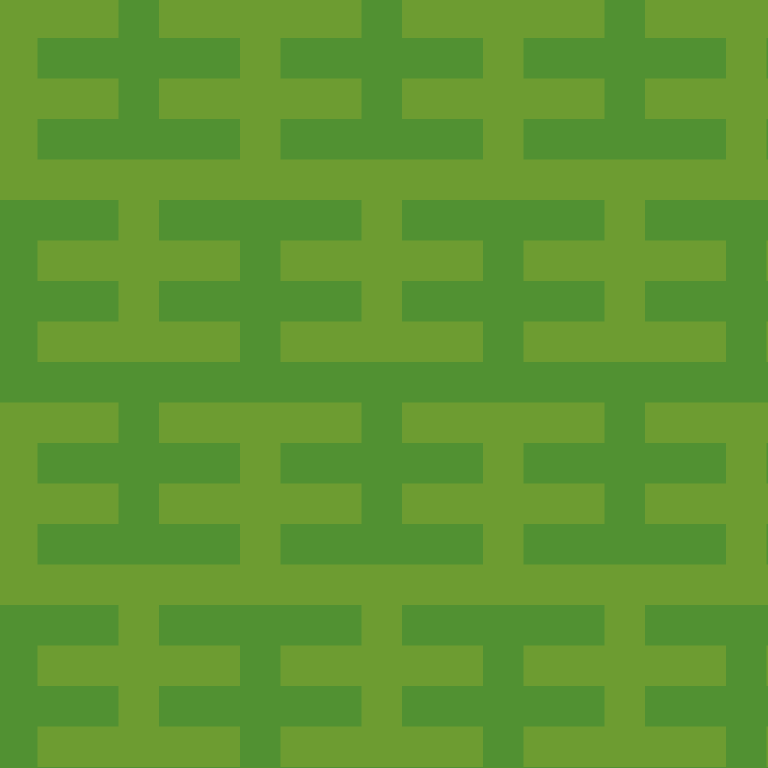
Give the GLSL for this pattern, as a WebGL 1 fragment shader.

```glsl
precision highp float;
// Two-tone green interlocking double-bar glyphs in bands of alternating polarity.

#define UNITS_ACROSS 18.963          // stroke widths that span the canvas
#define ORIGIN vec2(0.074, 0.062)    // pattern shift, in strokes
#define CELL vec2(6.0, 5.0)          // one glyph with its gaps, in strokes
#define STEM_CENTER 3.5
#define LIGHT_GREEN vec3(0.427, 0.612, 0.192)
#define DARK_GREEN vec3(0.318, 0.569, 0.196)
#define SAMPLES 4                    // antialiasing grid per axis

uniform vec2 u_resolution;

// 1 inside the glyph: two horizontal bars joined by a central stem.
float glyph(vec2 p) {
  float stem = step(abs(p.x - STEM_CENTER), 0.5) * step(p.y, 4.0);
  float bars = step(1.0, p.x) * step(1.0, mod(p.y, 2.0)) * step(p.y, 4.0);
  return max(stem, bars);
}

// 1 where the pattern is light; every other band swaps its two tones.
float lightMask(vec2 uv) {
  vec2 p = vec2(uv.x, 1.0 - uv.y) * UNITS_ACROSS + ORIGIN;
  float darkBand = mod(floor(p.y / CELL.y), 2.0);
  return abs(1.0 - darkBand - glyph(mod(p, CELL)));
}

void main() {
  // Average a regular grid of samples over the pixel.
  float coverage = 0.0;
  for (int j = 0; j < SAMPLES; j++) {
    for (int i = 0; i < SAMPLES; i++) {
      vec2 offset = (vec2(float(i), float(j)) + 0.5) / float(SAMPLES) - 0.5;
      coverage += lightMask((gl_FragCoord.xy + offset) / u_resolution);
    }
  }
  coverage /= float(SAMPLES * SAMPLES);
  gl_FragColor = vec4(mix(DARK_GREEN, LIGHT_GREEN, coverage), 1.0);
}
```
